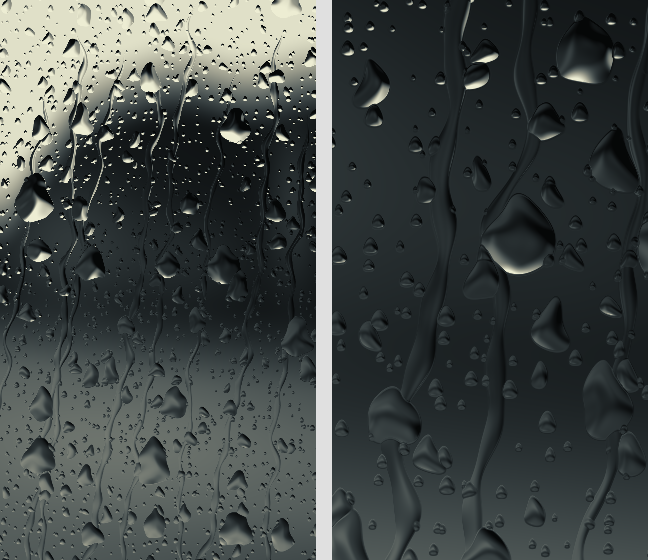
Left: the whole. Right: its middle third, enlarged.
This texture is drawn by a Shadertoy shader. Its source:

```glsl
const float REFRACTION = 0.36;
const vec2 LIGHT_DIR = vec2(0.55, 0.83);

vec3 hash3(vec2 cell) {
    vec3 v = fract(cell.xyx * vec3(0.1031, 0.1030, 0.0973));
    v += dot(v, v.yxz + 33.33);
    return fract((v.xxy + v.yzz) * v.zyx);
}

float blob(vec2 p, vec2 center, vec2 size) {
    vec2 d = (p - center) / size;
    return exp(-dot(d, d));
}

// Brightness of the blurred view: pale sky, dark trees, misty ground
float scene(vec2 p) {
    float x = clamp(p.x, 0.0, 1.0);
    float trees = 0.075 + 0.14 * blob(p, vec2(0.22, 1.0), vec2(0.24, 0.22));
    trees += 0.11 * blob(p, vec2(0.93, 1.12), vec2(0.08, 0.25));
    trees += 0.07 * blob(p, vec2(0.60, 0.95), vec2(0.20, 0.16));
    float ground = 0.35 + 0.10 * blob(p, vec2(0.35, 0.38), vec2(0.6, 0.22));
    ground -= 0.09 * x * smoothstep(0.3, 0.7, p.y);
    ground -= 0.10 * (1.0 - smoothstep(-0.1, 0.2, p.y)) * x;
    float horizon = 0.78 - 0.07 * x;
    float view = mix(ground, trees, smoothstep(horizon - 0.2, horizon + 0.1, p.y));
    float skyline = 1.52 - 0.40 * exp(-24.0 * x * x) + 0.02 * sin(x * 14.0);
    return mix(view, 0.87, smoothstep(skyline - 0.17, skyline + 0.14, p.y));
}

// Cool shadows, warm highlights
vec3 tint(float light) {
    vec3 cool = vec3(0.84, 1.03, 1.10);
    vec3 warm = vec3(1.01, 1.01, 0.90);
    return light * mix(cool, warm, smoothstep(0.0, 0.7, light));
}

// One layer of domed drops, at most one to a cell
float drops(vec2 p, float cell, float share, float stretch, float seed) {
    vec2 id = floor(p / cell);
    vec3 rnd = hash3(id + seed);
    vec3 shape = hash3(id + seed + 57.0);
    float radius = cell * mix(0.11, 0.25, shape.x * shape.x);
    vec2 room = vec2(cell) - 2.0 * radius * vec2(1.3, stretch);
    vec2 d = p - (id + 0.5) * cell - (rnd.xy - 0.5) * room;
    d.y /= mix(1.0, stretch, shape.y);
    d.x *= 1.0 + 0.45 * clamp(d.y / radius, -1.0, 1.0);
    float dome = max(0.0, 1.0 - dot(d, d) / (radius * radius));
    return radius * dome * step(rnd.z, share);
}

// A leaning, wavering trail of water with beaded width
float rivulet(vec2 p, vec2 foot, vec2 head, float bow, float width, float phase) {
    float t = (p.y - foot.y) / (head.y - foot.y);
    float x = mix(foot.x, head.x, t) + bow * 4.0 * t * (1.0 - t);
    x += 0.012 * sin(p.y * 15.0 + phase + 1.5 * sin(p.y * 9.0 + phase));
    x += 0.005 * sin(p.y * 43.0 + phase * 2.0);
    float beads = 0.75 + 0.3 * sin(p.y * 61.0 + phase) * sin(p.y * 22.0 - phase);
    float ends = smoothstep(0.0, 0.06, t) * (1.0 - smoothstep(0.9, 1.0, t));
    float halfWidth = width * beads * ends + 0.0001;
    float d = (p.x - x) / halfWidth;
    return 0.65 * halfWidth * max(0.0, 1.0 - d * d);
}

// Thickness of the water on the glass
float water(vec2 p) {
    float h = 0.0;
    for (int i = 0; i < 8; i++) {
        float n = float(i);
        vec3 rnd = hash3(vec2(n, 11.0));
        float top = (n + 0.9 + 0.4 * rnd.x) / 8.0;
        vec2 head = vec2(top, mix(1.25, 1.80, rnd.y));
        vec2 foot = vec2(top - mix(0.12, 0.27, rnd.z), -0.1);
        float width = mix(0.008, 0.015, fract(n * 0.618));
        h = max(h, rivulet(p, foot, head, 0.05 * sin(n * 2.3), width, n * 4.1));
    }
    vec2 bent = p + 0.004 * sin(p.yx * vec2(83.0, 71.0) + 1.7 * sin(p * 37.0));
    h = max(h, drops(bent, 0.210, 0.50, 1.7, 3.0));
    h = max(h, drops(bent + 0.07, 0.125, 0.48, 1.8, 19.0));
    h = max(h, drops(bent + 0.03, 0.070, 0.45, 1.7, 41.0));
    h = max(h, drops(p, 0.036, 0.50, 1.4, 73.0));
    h = max(h, drops(p + 0.011, 0.025, 0.36, 1.2, 97.0));
    return h;
}

void mainImage(out vec4 fragColor, in vec2 fragCoord) {
    vec2 p = fragCoord / iResolution.x;
    vec2 e = vec2(0.0016, 0.0);
    vec2 slope = vec2(water(p + e.xy) - water(p - e.xy),
                      water(p + e.yx) - water(p - e.yx)) / (2.0 * e.x);

    // Refraction turns the view upside down inside the drops
    float light = scene(p + slope * REFRACTION);

    // Shaded edges and small glints
    float facing = dot(slope, LIGHT_DIR);
    light *= 1.0 - 0.28 * smoothstep(0.3, 1.6, length(slope) - facing);
    light += 0.10 * facing;
    light += 0.35 * smoothstep(0.9, 1.9, facing);

    fragColor = vec4(tint(clamp(light, 0.025, 0.92)), 1.0);
}
```
